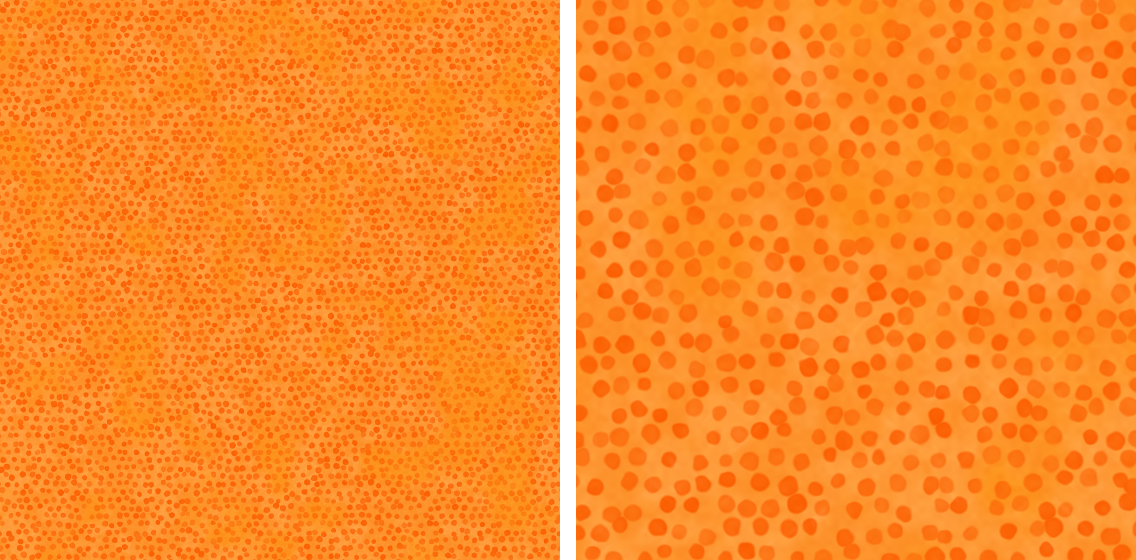
Left: the whole. Right: its middle third, enlarged.
Give the GLSL for this texture, as a WebGL 2 fragment shader.

```glsl
#version 300 es
precision highp float;
// Small soft orange dots scattered over a mottled, paler orange ground.
// The dots sit on a jittered, staggered lattice with varied size and strength;
// wrapping value noise stains the ground, so the whole field tiles.

#define DOT_COLS 62.0
#define DOT_ROWS 70.0
#define DOT_RADIUS 0.0050
#define DOT_JITTER 0.27
#define EDGE_SOFTNESS 0.0010
#define WOBBLE 0.0016
#define GROUND_COLOR vec3(0.992, 0.570, 0.165)
#define PEACH_COLOR vec3(0.998, 0.620, 0.245)
#define AMBER_COLOR vec3(0.990, 0.575, 0.075)
#define DOT_COLOR vec3(0.985, 0.375, 0.010)

uniform vec2 u_resolution;
out vec4 fragColor;

uint mixBits(uint n) {
  n = (n ^ (n >> 16)) * 0x7feb352dU;
  n = (n ^ (n >> 15)) * 0x846ca68bU;
  return n ^ (n >> 16);
}

float hash(vec2 cell, float seed) {
  uint n = mixBits(uint(cell.x) + mixBits(uint(cell.y) + mixBits(uint(seed))));
  return float(n >> 8) / 16777216.0;
}

// Value noise that repeats after "period" cells.
float noise(vec2 p, vec2 period, float seed) {
  vec2 i = floor(p);
  vec2 f = p - i;
  f = f * f * (3.0 - 2.0 * f);
  vec2 a = mod(i, period);
  vec2 b = mod(i + 1.0, period);
  return mix(mix(hash(a, seed), hash(vec2(b.x, a.y), seed), f.x),
             mix(hash(vec2(a.x, b.y), seed), hash(b, seed), f.x), f.y);
}

float cloud(vec2 uv, float cells, float seed) {
  float sum = 0.0;
  float weight = 0.5;
  for (int octave = 0; octave < 4; octave++) {
    sum += weight * noise(uv * cells, vec2(cells), seed + float(octave));
    cells *= 2.0;
    weight *= 0.5;
  }
  return sum / 0.9375;
}

// Fine fibres along one diagonal; whole-number shears keep them periodic.
float fibres(vec2 uv, float slant, float seed) {
  vec2 period = vec2(48.0, 170.0);
  return noise(vec2(uv.x + slant * uv.y, uv.x - slant * uv.y) * period, period, seed);
}

// Strength of the strongest dot at this point, 0 to 1.
float dotInk(vec2 uv, float fading) {
  vec2 counts = vec2(DOT_COLS, DOT_ROWS);
  float softness = max(EDGE_SOFTNESS, 0.65 / min(u_resolution.x, u_resolution.y));
  float wobble = WOBBLE * (noise(uv * 230.0, vec2(230.0), 31.0) - 0.5);
  float ink = 0.0;
  for (int dy = -1; dy <= 1; dy++) {
    float row = floor(uv.y * DOT_ROWS) + float(dy);
    float stagger = 0.5 * mod(row, 2.0);
    float firstCol = floor(uv.x * DOT_COLS - stagger);
    for (int dx = -1; dx <= 1; dx++) {
      vec2 cell = vec2(firstCol + float(dx), row);
      vec2 id = mod(cell, counts);
      vec2 jitter = (vec2(hash(id, 1.0), hash(id, 2.0)) - 0.5) * 2.0 * DOT_JITTER;
      vec2 center = (cell + 0.5 + vec2(stagger, 0.0) + jitter) / counts;
      vec2 offset = uv - center;
      float angle = 6.2832 * hash(id, 3.0);
      float stretch = 0.12 * dot(normalize(offset + 1e-6), vec2(cos(angle), sin(angle)));
      float radius = DOT_RADIUS * mix(0.84, 1.14, hash(id, 4.0)) * (1.0 + stretch);
      float dist = length(offset) + wobble - radius;
      float cover = 1.0 - smoothstep(-softness, softness, dist);
      float rim = 0.92 + 0.08 * smoothstep(-0.6 * radius, 0.0, dist);
      float strength = mix(0.60, 1.04, hash(id, 5.0)) - fading;
      ink = max(ink, cover * rim * strength);
    }
  }
  return clamp(ink, 0.0, 1.0);
}

void main() {
  vec2 uv = gl_FragCoord.xy / u_resolution;

  // Ground: broad amber stains, smaller peach clouds.
  float amber = smoothstep(0.46, 0.74, cloud(uv, 12.0, 11.0));
  float peach = smoothstep(0.36, 0.68, cloud(uv, 36.0, 17.0));
  vec3 color = mix(GROUND_COLOR, PEACH_COLOR, 0.85 * peach);
  color = mix(color, AMBER_COLOR, 0.65 * amber);

  // Dots, paler where the ground is amber.
  float fading = 0.26 * amber + 0.12 * (cloud(uv, 90.0, 23.0) - 0.5);
  color = mix(color, DOT_COLOR, dotInk(uv, fading));

  // Cloth grain and faint pale fibres.
  float grain = noise(uv * 256.0, vec2(256.0), 41.0) - 0.5;
  float fibre = smoothstep(0.72, 1.0, max(fibres(uv, 1.0, 43.0), fibres(uv, -1.0, 47.0)));
  color += vec3(0.008, 0.036, 0.030) * grain;
  color += vec3(0.004, 0.022, 0.040) * fibre * peach;

  fragColor = vec4(clamp(color, 0.0, 1.0), 1.0);
}
```
